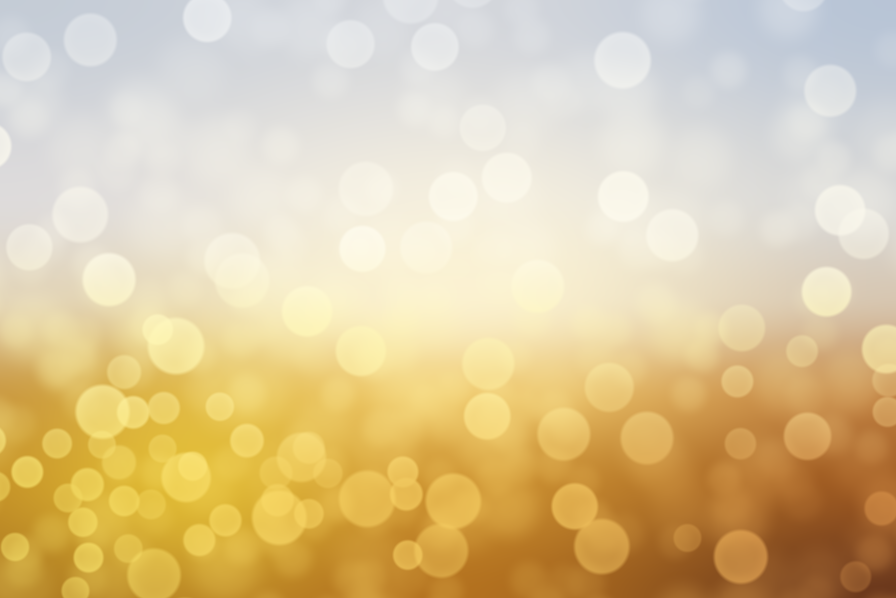
A Shadertoy shader for this background:

```glsl
// Soft golden bokeh: pale discs drifting over a blurred silver-to-amber sky.

// Three values in 0..1 per cell, without sine
vec3 hash3(vec2 cell, float seed) {
    vec3 q = fract((cell.xyx + seed) * vec3(0.1031, 0.1030, 0.0973));
    q += dot(q, q.yxz + 33.33);
    return fract((q.xxy + q.yzz) * q.zyx);
}

// Gaussian spot, 1 at its centre
float glow(vec2 p, vec2 centre, vec2 spread) {
    vec2 d = (p - centre) / spread;
    return exp(-dot(d, d));
}

// One horizontal band: left, middle and right colours
vec3 band(float u, vec3 left, vec3 middle, vec3 right) {
    vec3 c = mix(left, middle, smoothstep(0.0, 0.5, u));
    return mix(c, right, smoothstep(0.5, 1.0, u));
}

// Blurred backdrop, with u across and v upwards
vec3 backdrop(float u, float v) {
    vec3 ground = band(u, vec3(0.66, 0.45, 0.12), vec3(0.70, 0.44, 0.12), vec3(0.42, 0.22, 0.11));
    vec3 amber  = band(u, vec3(0.76, 0.55, 0.15), vec3(0.80, 0.57, 0.19), vec3(0.62, 0.35, 0.13));
    vec3 gold   = band(u, vec3(0.78, 0.58, 0.25), vec3(0.93, 0.77, 0.38), vec3(0.76, 0.51, 0.26));
    vec3 cream  = band(u, vec3(0.88, 0.82, 0.71), vec3(0.97, 0.92, 0.77), vec3(0.84, 0.77, 0.68));
    vec3 mist   = band(u, vec3(0.87, 0.86, 0.86), vec3(0.94, 0.92, 0.88), vec3(0.84, 0.84, 0.84));
    vec3 heaven = band(u, vec3(0.77, 0.80, 0.84), vec3(0.83, 0.84, 0.86), vec3(0.72, 0.77, 0.84));
    vec3 c = mix(ground, amber, smoothstep(0.0, 0.22, v));
    c = mix(c, gold, smoothstep(0.18, 0.36, v));
    c = mix(c, cream, smoothstep(0.32, 0.51, v));
    c = mix(c, mist, smoothstep(0.46, 0.68, v));
    return mix(c, heaven, smoothstep(0.64, 1.0, v));
}

// Scattered discs, most frequent near the focus; returns their combined cover
float discs(vec2 p, float size, float radius, float blur, float seed,
            vec2 focus, vec2 spread, vec2 chance) {
    vec2 home = floor(p / size);
    float clear = 1.0;
    for (int j = -1; j <= 1; j++) {
        for (int i = -1; i <= 1; i++) {
            vec2 cell = home + vec2(i, j);
            vec3 rnd = hash3(cell, seed);
            vec3 look = hash3(cell, seed + 57.0);
            vec2 centre = (cell + 0.1 + 0.8 * rnd.xy) * size;
            float density = mix(chance.x, chance.y, glow(centre, focus, spread));
            float r = radius * mix(0.85, 1.05, look.x);
            float d = length(p - centre);
            float body = 1.0 - smoothstep(r * (1.0 - blur), r * (1.0 + blur), d);
            float rim = mix(0.86, 1.0, smoothstep(0.5 * r, r, d));
            float strength = mix(0.4, 0.9, look.y) * step(rnd.z, density);
            clear *= 1.0 - body * rim * strength;
        }
    }
    return 1.0 - clear;
}

// Colour of the light carried by the discs
vec3 discLight(float u, float v) {
    vec3 low = band(u, vec3(0.99, 0.92, 0.44), vec3(0.98, 0.83, 0.40), vec3(0.90, 0.62, 0.32));
    vec3 c = mix(low, vec3(1.0, 0.97, 0.70), smoothstep(0.15, 0.43, v));
    c = mix(c, vec3(1.0, 0.99, 0.94), smoothstep(0.40, 0.62, v));
    return mix(c, vec3(0.93, 0.94, 0.95), smoothstep(0.72, 1.0, v));
}

void mainImage(out vec4 fragColor, in vec2 fragCoord) {
    vec2 uv = fragCoord / iResolution.xy;
    vec2 p = fragCoord / iResolution.y;
    vec3 color = backdrop(uv.x, uv.y);
    vec3 light = discLight(uv.x, uv.y);

    // Broad glows: yellow at lower left, cream around the centre
    color = mix(color, vec3(0.94, 0.83, 0.23), 0.65 * glow(uv, vec2(0.21, 0.20), vec2(0.17, 0.20)));
    color = mix(color, vec3(1.0, 0.97, 0.85), 0.55 * glow(uv, vec2(0.52, 0.55), vec2(0.25, 0.17)));

    // Far, strongly blurred spots in two sizes
    float haze = discs(p, 0.10, 0.046, 0.8, 11.0, vec2(0.70, 0.45), vec2(0.60, 0.45), vec2(0.25, 0.75));
    float mottle = discs(p, 0.06, 0.027, 0.7, 83.0, vec2(0.60, 0.35), vec2(0.60, 0.40), vec2(0.15, 0.70));
    color = mix(color, light, 0.46 * haze);
    color = mix(color, light, 0.36 * mottle);

    // Large discs gathered around the middle
    float large = discs(p, 0.11, 0.045, 0.09, 23.0, vec2(0.80, 0.47), vec2(0.55, 0.32), vec2(0.24, 0.66));
    color = mix(color, light, 0.86 * large);

    // Small discs crowded at lower left, with a few at lower right
    float crowd = discs(p, 0.06, 0.027, 0.12, 41.0, vec2(0.25, 0.18), vec2(0.30, 0.17), vec2(0.0, 0.85));
    float few = discs(p, 0.08, 0.027, 0.12, 67.0, vec2(1.42, 0.20), vec2(0.20, 0.22), vec2(0.0, 0.60));
    color = mix(color, light, 0.75 * crowd);
    color = mix(color, light, 0.60 * few);

    fragColor = vec4(clamp(color, 0.0, 1.0), 1.0);
}
```
